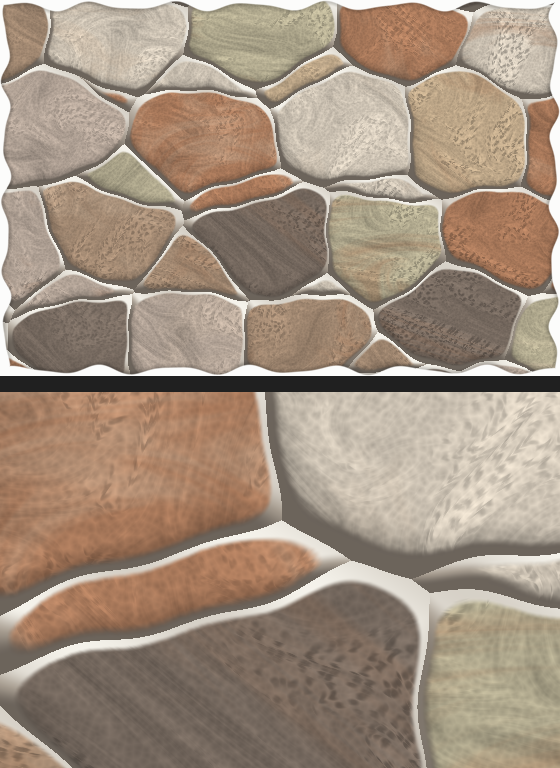
Top: the whole. Bottom: its middle third, enlarged.
A WebGL 1 fragment shader for this texture:

```glsl
precision highp float;
// Rustic stone cladding: irregular flat stones with lit joints and a wavy white border.
uniform vec2 u_resolution;

const vec2 GRID = vec2(2.9, 4.0); // large stones per canvas height

vec2 hash2(vec2 p) {
  return fract(sin(vec2(dot(p, vec2(127.1, 311.7)), dot(p, vec2(269.5, 183.3)))) * 43758.5);
}

mat2 rotate(float a) {
  return mat2(cos(a), -sin(a), sin(a), cos(a));
}

// Layered sines, each octave bent by the one before
float layers(vec2 p) {
  float sum = 0.0, amp = 0.5;
  for (int i = 0; i < 6; i++) {
    p = mat2(0.8, -0.6, 0.6, 0.8) * p * 1.9 + 1.3;
    p += 0.7 * sin(p.yx * 1.2 + vec2(0.0, 1.7));
    sum += amp * sin(p.x) * sin(p.y);
    amp *= 0.68;
  }
  return sum;
}

// Cellular noise: distance to the nearest point
float cellular(vec2 p) {
  vec2 base = floor(p);
  float nearest = 2.0;
  for (int j = -1; j <= 1; j++)
    for (int i = -1; i <= 1; i++) {
      vec2 c = base + vec2(i, j);
      nearest = min(nearest, distance(p, c + hash2(c)));
    }
  return nearest;
}

// Stone centre in grid space (xy) and its power weight (z)
vec3 site(vec2 cell, float small) {
  vec2 r = hash2(cell + small * 57.3 + 4.0);
  vec2 w = hash2(cell + small * 31.7 + 19.0);
  vec2 corner = cell + vec2(0.5 * mod(cell.y, 2.0), 0.0);
  if (small > 0.5)
    return vec3(corner + (r - 0.5) * 0.3, w.y < 0.3 ? -9.0 : -0.2 + 0.14 * w.x);
  return vec3(corner + 0.5 + (r - 0.5) * vec2(0.5, 0.42), 0.15 * w.x);
}

vec3 stoneColor(float h) {
  vec3 c = vec3(0.47, 0.42, 0.38);                      // slate
  c = mix(c, vec3(0.67, 0.48, 0.36), step(0.17, h));    // rust
  c = mix(c, vec3(0.64, 0.54, 0.45), step(0.32, h));    // brown
  c = mix(c, vec3(0.75, 0.66, 0.54), step(0.46, h));    // sand
  c = mix(c, vec3(0.72, 0.69, 0.58), step(0.58, h));    // olive
  c = mix(c, vec3(0.71, 0.65, 0.60), step(0.70, h));    // rose grey
  return mix(c, vec3(0.81, 0.77, 0.71), step(0.82, h)); // pale
}

float scallop(float t) {
  return 0.016 + 0.010 * sin(t * 38.0) + 0.004 * sin(t * 61.0 + 1.0);
}

void main() {
  vec2 p = gl_FragCoord.xy / u_resolution.y;
  float aspect = u_resolution.x / u_resolution.y;
  vec2 bent = p + 0.009 * sin(p.yx * 17.0 + vec2(0.5, 2.0)) + 0.003 * sin(p.yx * 53.0);
  vec2 s = bent * GRID;
  vec2 base = floor(s - vec2(0.5 * mod(floor(s.y), 2.0), 0.0));

  // Find the stone that owns this point
  float best = 100.0;
  vec2 centre = vec2(0.0), id = vec2(0.0);
  for (int j = -2; j <= 2; j++)
    for (int i = -2; i <= 2; i++)
      for (int k = 0; k < 2; k++) {
        vec2 cell = base + vec2(i, j);
        vec3 o = site(cell, float(k));
        float power = dot(s - o.xy, s - o.xy) - o.z;
        if (power < best) {
          best = power;
          centre = o.xy;
          id = cell + 0.37 * float(k);
        }
      }

  // Rounded distance to the joint and the direction towards it
  float total = 0.0001;
  vec2 outward = vec2(0.0);
  for (int j = -2; j <= 2; j++)
    for (int i = -2; i <= 2; i++)
      for (int k = 0; k < 2; k++) {
        vec3 o = site(base + vec2(i, j), float(k));
        vec2 across = (o.xy - centre) * GRID;
        float len = length(across);
        if (len > 0.001) {
          float power = dot(s - o.xy, s - o.xy) - o.z;
          float weight = exp(-75.0 * 0.5 * (power - best) / len);
          total += weight;
          outward += weight * across / len;
        }
      }
  float edge = -log(total) / 75.0;
  float lit = dot(outward / total, vec2(0.36, 0.93));

  // Stone surface: mottling, chiselled relief, stains and pits
  vec2 rnd = hash2(id + 8.0);
  float kind = fract(dot(id, vec2(0.618, 0.276)) + 0.15);
  float slate = 1.0 - step(0.17, kind);
  vec2 q = rotate(0.9 * (rnd.x - 0.5) - 0.35) * p * vec2(0.75 - 0.35 * slate, 1.15) + rnd * 9.0;
  float mottle = layers(q * 8.0);
  float relief = mottle - layers(q * 8.0 + vec2(0.03, 0.07));
  float stain = layers(q * 3.5 + 5.0);
  float pit = 1.0 - smoothstep(0.12, 0.5, cellular(p * 75.0 + 2.0 * mottle));
  float grain = cellular(p * 150.0) - 0.5;
  vec3 col = stoneColor(kind);
  vec3 tint = mix(vec3(0.80, 0.72, 0.63), vec3(0.62, 0.44, 0.32), step(0.55, rnd.y));
  col = mix(col, tint, 0.45 * smoothstep(0.0, 0.7, stain) * (0.35 + 0.65 * rnd.x));
  col *= 1.0 + 0.15 * mottle + 0.12 * clamp(relief, -1.0, 1.0) + 0.12 * grain;
  col *= 1.0 - 0.28 * pit * smoothstep(-0.1, 0.5, mottle) * (0.4 + 0.6 * rnd.y);

  // Joints: grey mortar, shadow under each stone, white light along its top
  edge += 0.0018 * mottle;
  col *= 1.0 - 0.22 * (1.0 - smoothstep(0.004, 0.032, edge)) * smoothstep(0.0, 0.8, -lit);
  col = mix(col, vec3(0.66, 0.62, 0.57), 1.0 - smoothstep(0.002, 0.007, edge));
  float shade = (1.0 - smoothstep(0.004, 0.012, edge)) * smoothstep(-0.1, 0.5, -lit);
  col = mix(col, vec3(0.38, 0.35, 0.32), 0.85 * shade);
  float glow = (1.0 - smoothstep(0.003, 0.009, edge)) * smoothstep(-0.05, 0.5, lit);
  col = mix(col, vec3(0.96, 0.95, 0.92), glow * (0.8 + 0.2 * sin(p.x * 23.0 + p.y * 31.0)));

  // Wavy outline on white
  float side = min(p.x - scallop(p.y), aspect - p.x - scallop(p.y + 0.08));
  float level = min(p.y - scallop(p.x * 0.8), 1.0 - p.y - scallop(p.x * 0.8 + 0.09));
  float inside = min(side, level);
  col *= 0.8 + 0.2 * smoothstep(0.0, 0.014, inside);
  col = mix(vec3(0.99, 0.99, 0.985), col, smoothstep(-0.002, 0.003, inside));
  gl_FragColor = vec4(clamp(col, 0.0, 1.0), 1.0);
}
```
